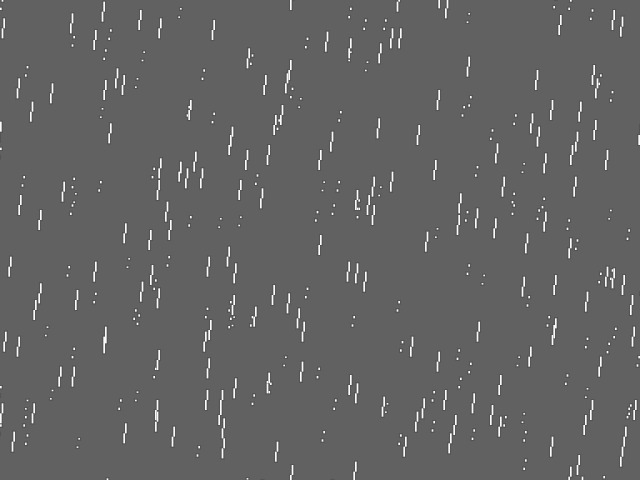
A Shadertoy shader for this pattern:

```glsl
// Slanted rain on a flat grey ground: short white stepped streaks and pairs
// of small splash dots. Each grid cell holds several random drops, all
// snapped to a coarse lattice of 288 rows and drawn with exact box coverage.

// Three random values in 0..1 from a cell and a drop index
vec3 hash33(vec3 p) {
    p = fract(p * vec3(0.1031, 0.1030, 0.0973));
    p += dot(p, p.yxz + 33.33);
    return fract((p.xxy + p.yxx) * p.zyx);
}

// Adds a box to the ink (x) and to the soft dark rim around it (y)
void addBox(inout vec2 ink, vec2 p, vec2 center, vec2 size, float pixel) {
    vec2 d = abs(p - center) - 0.5 * size;
    vec2 cover = clamp(0.5 - d / pixel, 0.0, 1.0);
    ink.x = max(ink.x, cover.x * cover.y);
    ink.y = max(ink.y, 1.0 - smoothstep(0.5, 1.0, max(d.x, d.y)));
}

void mainImage(out vec4 fragColor, in vec2 fragCoord) {
    float pixel = 288.0 / iResolution.y;
    vec2 p = fragCoord * pixel;
    vec2 home = floor(p / 32.0);
    vec2 ink = vec2(0.0);

    // Visit the neighbouring cells, as drops may cross their borders
    for (int j = -1; j <= 1; j++)
    for (int i = -1; i <= 1; i++) {
        vec2 cell = home + vec2(i, j);
        for (int k = 0; k < 8; k++) {
            bool isStreak = k < 4;
            vec3 rnd = hash33(vec3(cell + 57.0, float(k) * 19.0 + 7.0));
            if (rnd.z > (isStreak ? 0.43 : 0.28)) continue;

            // Lower left corner of the drop, on the lattice
            vec2 corner = floor((cell + rnd.xy) * 32.0);
            vec2 q = p - corner;
            if (isStreak) {
                // Two bars, the upper one a step to the right
                addBox(ink, q, vec2(0.5, 3.0), vec2(1.0, 6.0), pixel);
                addBox(ink, q, vec2(1.5, 9.0), vec2(1.0, 6.0), pixel);
            } else {
                // Two dots along the same slant, some of them tiny
                float tall = rnd.z < 0.07 ? 0.9 : 1.4;
                addBox(ink, q, vec2(0.5, 0.7), vec2(1.0, tall), pixel);
                addBox(ink, q, vec2(1.5, 5.7), vec2(1.0, tall), pixel);
            }
        }
    }

    // Grey ground, faint dark rim, white rain
    float shade = 0.38 - 0.05 * ink.y;
    shade = mix(shade, 0.98, ink.x);
    fragColor = vec4(vec3(shade), 1.0);
}
```
